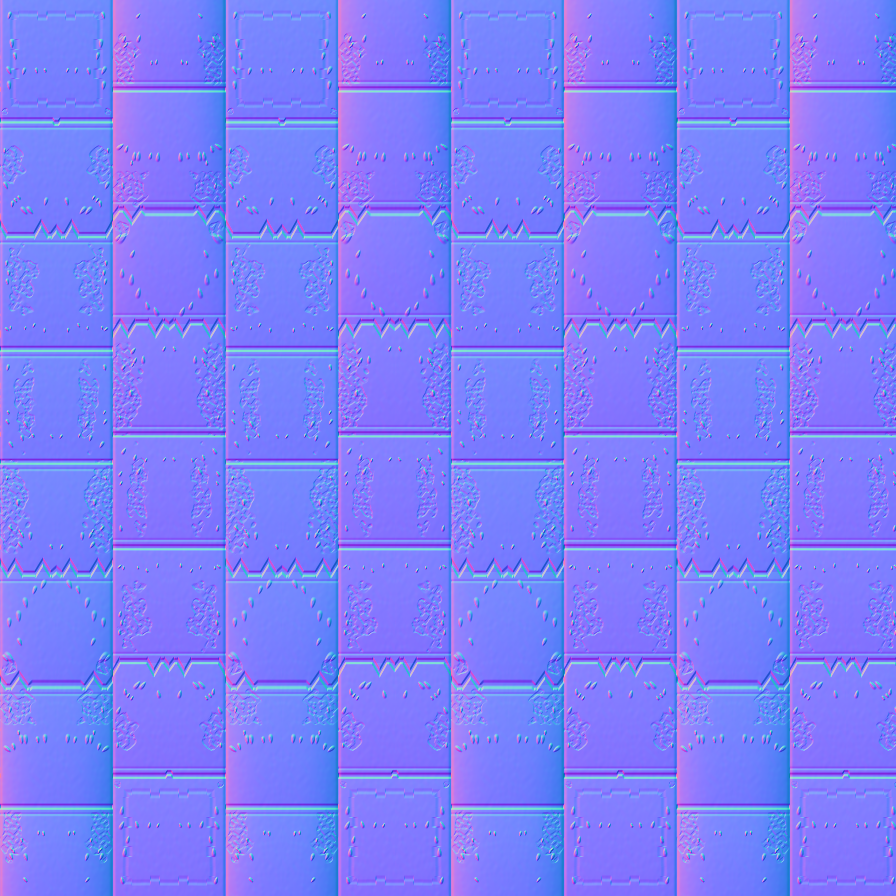
A WebGL 2 fragment shader for this texture map:

```glsl
#version 300 es
precision highp float;

uniform vec2 u_resolution;
out vec4 outColor;

const float COLUMNS = 7.942;
const float HALF_WIDTH = 0.5 / COLUMNS;
const float SAMPLE_STEP = 0.0007;
const float LINE_WIDTH = 0.0014;
const float BAND_SIZE = 0.0046;
const float BAND_HEIGHT = 0.0023;
const float GROOVE_OFFSET = 0.0105;
const float GROOVE_HEIGHT = 0.0007;
const float SEAM_WIDTH = 0.0019;
const float SEAM_HEIGHT = 0.0014;
const float TOOTH_HEIGHT = 0.0145;
const float DROP_DEPTH = 0.0017;
const float CRUST_HEIGHT = 0.00065;
const float GRAIN_HEIGHT = 0.00014;
const float FRAME_HEIGHT = 0.0006;
const vec2 DROP_SIZE = vec2(0.0030, 0.0072);
const vec2 BOWL_RANGE = vec2(0.10, 0.66);
const vec2 UP_DOWN_GAIN = vec2(1.2, 0.75);
const vec2 COLUMN_TILT = vec2(0.05, 0.035);
const float PANEL_TILT = 0.08;

// Panel boundaries along a column
const float EDGES[9] = float[9](0.0, 0.132, 0.26, 0.387, 0.513, 0.638, 0.764, 0.898, 1.0);
// Drop rows: height, bend, scale
const vec3 ARCS[8] = vec3[8](
  vec3(0.12, 0.5, 0.7), vec3(0.5, 0.1, 0.75), vec3(0.72, 0.0, 0.55), vec3(0.5, 0.3, 0.6),
  vec3(0.5, -0.5, 0.7), vec3(-0.75, 1.0, 1.1), vec3(-0.1, 0.1, 0.75), vec3(-0.4, 0.5, 0.6));
// Crusted patches: centre, radii
const vec4 PATCHES[8] = vec4[8](
  vec4(0.9, 0.9, 0.05, 0.05), vec4(0.78, -0.2, 0.16, 0.25),
  vec4(0.62, -0.2, 0.2, 0.5), vec4(0.55, 0.0, 0.14, 0.6),
  vec4(0.8, -0.1, 0.26, 0.6), vec4(0.85, 0.7, 0.1, 0.12),
  vec4(0.7, -0.6, 0.28, 0.26), vec4(0.77, -0.3, 0.18, 0.5));

float hash(vec2 p) {
  vec3 q = fract(vec3(p.xyx) * 0.1031);
  q += dot(q, q.yzx + 33.33);
  return fract((q.x + q.y) * q.z);
}

// Value noise on a turned lattice
float noise(vec2 p) {
  p = mat2(0.8, 0.6, -0.6, 0.8) * p + 57.0;
  vec2 i = floor(p), f = fract(p);
  f = f * f * (3.0 - 2.0 * f);
  return mix(mix(hash(i), hash(i + vec2(1, 0)), f.x),
             mix(hash(i + vec2(0, 1)), hash(i + vec2(1, 1)), f.x), f.y);
}

float tooth(float x, float peak, float halfWidth) {
  return max(0.0, 1.0 - abs(x - peak) / halfWidth);
}

// Jagged outline of the joint that closes a panel
float teeth(float x, int row) {
  if (row == 0) return -0.2 * smoothstep(0.07, 0.03, x);
  if (row == 1) return tooth(x, 0.27, 0.13) + 0.6 * tooth(x, 0.0, 0.1) + tooth(x, 1.0, 0.13);
  if (row == 4) return tooth(x, 1.0, 0.14) + tooth(x, 0.73, 0.14)
                     + tooth(x, 0.24, 0.14) + 0.4 * tooth(x, 0.0, 0.1);
  if (row == 5) return tooth(x, 0.66, 0.16) + 0.7 * tooth(x, 1.0, 0.12)
                     + 0.25 * smoothstep(0.5, 0.42, x);
  return 0.0;
}

// Raised jagged strip with a faint straight line beside it
float joint(float x, float v, int row) {
  if (row < 0 || row > 6) return 0.0;
  float jag = teeth(x, row), below = v - EDGES[row + 1];
  float d = (below + TOOTH_HEIGHT * jag) * mix(1.0, 0.65, smoothstep(0.0, 0.1, jag));
  float strip = smoothstep(-LINE_WIDTH, LINE_WIDTH, d)
              - smoothstep(-LINE_WIDTH, LINE_WIDTH, d - BAND_SIZE);
  float groove = (below - GROOVE_OFFSET) / LINE_WIDTH;
  return BAND_HEIGHT * strip + GROOVE_HEIGHT * exp(-groove * groove);
}

// Column index, signed x in -1..1, and the alternately flipped v
vec3 columnCoords(vec2 uv) {
  float column = floor(uv.x * COLUMNS);
  float x = fract(uv.x * COLUMNS) * 2.0 - 1.0;
  return vec3(column, x, mod(column, 2.0) < 0.5 ? 1.0 - uv.y : uv.y);
}

int panelRow(float v) {
  int row = 0;
  for (int k = 1; k < 8; k++) row += int(step(EDGES[k], v));
  return row;
}

// Slanted dents, some in a row and some strewn near the sides
float drops(vec2 p, int row, float halfHeight) {
  float depth = 0.0;
  vec3 arc = ARCS[row];
  for (int i = 0; i < 8; i++) {
    float k = float(i), seed = float(row) * 17.0 + 3.0;
    vec2 rnd = vec2(hash(vec2(k, seed)), hash(vec2(seed, k + 41.0)));
    float x = 0.16 + 0.23 * k + 0.16 * (rnd.x - 0.5);
    vec2 c = vec2(x, arc.x + arc.y * x * x + 0.2 * (rnd.y - 0.5));
    if (i > 3) c = vec2(0.5 + 0.43 * rnd.x, 1.6 * rnd.y - 0.8);
    vec2 d = (p - c) * vec2(HALF_WIDTH, halfHeight);
    float angle = 1.2 * (rnd.y - 0.5) + 0.35 * c.x;
    d = mat2(cos(angle), -sin(angle), sin(angle), cos(angle)) * d;
    float size = arc.z * (0.55 + 0.6 * hash(vec2(k + 9.0, seed)));
    d.x *= 1.0 + 0.4 * clamp(d.y / (DROP_SIZE.y * size), -1.0, 1.0);
    depth = max(depth, smoothstep(1.0, 0.35, length(d / (DROP_SIZE * size))));
  }
  return depth;
}

float surfaceHeight(vec2 uv) {
  vec3 cell = columnCoords(uv);
  float x = abs(cell.y), v = cell.z;
  int row = panelRow(v);
  float halfHeight = 0.5 * (EDGES[row + 1] - EDGES[row]);
  vec2 p = vec2(x, (v - EDGES[row]) / halfHeight - 1.0);
  vec2 grainPos = vec2(x * HALF_WIDTH, v);

  // Joints and column seams
  float h = joint(x, v, row) + joint(x, v, row - 1);
  float seam = (1.0 - x) * HALF_WIDTH / SEAM_WIDTH;
  h += SEAM_HEIGHT * exp(-seam * seam);

  // Drops, crust and fine grain
  h -= DROP_DEPTH * drops(p, row, halfHeight);
  vec4 area = PATCHES[row];
  float ragged = length((p - area.xy) / area.zw) + 1.2 * (noise(grainPos * 150.0) - 0.5);
  float crust = 0.3 + smoothstep(0.3, 0.7, noise(grainPos * 360.0));
  h += CRUST_HEIGHT * smoothstep(1.15, 0.9, ragged) * crust;
  h += GRAIN_HEIGHT * noise(grainPos * vec2(260.0, 190.0));

  // Stepped border of the first panel
  if (row == 0) {
    float along = min(p.x, abs(p.y)), across = max(p.x, abs(p.y));
    float inset = across - 0.88 + 0.24 * hash(vec2(floor(along * 6.0), 7.0));
    h += FRAME_HEIGHT * (smoothstep(-0.03, 0.03, inset) - smoothstep(0.03, 0.09, inset));
  }
  return h;
}

void main() {
  vec2 uv = gl_FragCoord.xy / u_resolution;
  vec2 e = vec2(SAMPLE_STEP, 0.0);
  vec2 slope = vec2(surfaceHeight(uv - e.xy) - surfaceHeight(uv + e.xy),
                    surfaceHeight(uv + e.yx) - surfaceHeight(uv - e.yx)) / (2.0 * SAMPLE_STEP);
  slope.y *= slope.y > 0.0 ? UP_DOWN_GAIN.x : UP_DOWN_GAIN.y;

  // Broad hollow of each column and panel
  vec3 cell = columnCoords(uv);
  int row = panelRow(cell.z);
  float side = mod(cell.x, 2.0) < 0.5 ? 1.0 : -1.0;
  float t = (cell.z - EDGES[row]) / (EDGES[row + 1] - EDGES[row]) * 2.0 - 1.0;
  float bowl = mix(BOWL_RANGE.x, BOWL_RANGE.y, smoothstep(0.5, 0.95, cell.z));
  slope.x -= bowl * cell.y * (0.2 + 0.8 * cell.y * cell.y) + 0.025 + COLUMN_TILT.x * side;
  slope.y += side * (COLUMN_TILT.y - PANEL_TILT * t) - 0.02;

  vec3 normal = normalize(vec3(slope, 1.0));
  outColor = vec4(0.5 + 0.5 * normal, 1.0);
}
```
